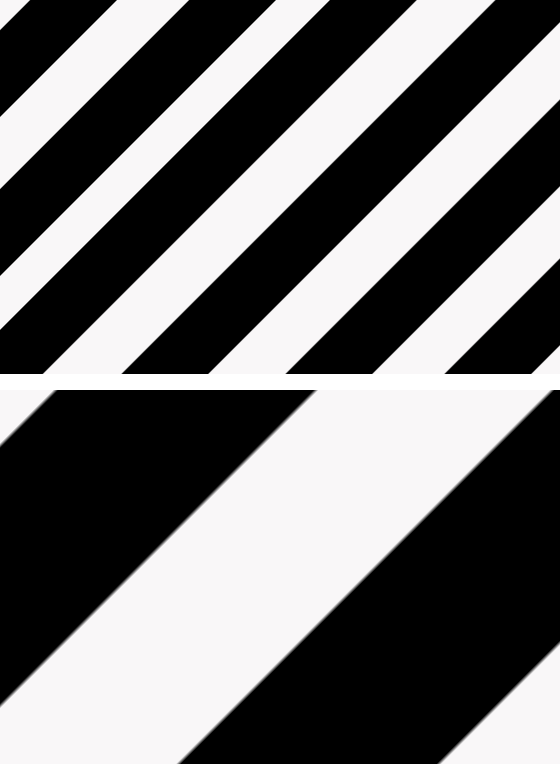
Top, the full canvas; bottom, a detail of the centre.
Write a WebGL 1 fragment shader that draws this pattern.

```glsl
precision highp float;

uniform vec2 u_resolution;

// Lengths are fractions of the canvas width, measured along x
#define STRIPE_WIDTH 0.155
#define GROUP_PERIOD 1.1237
#define STRIPE_CENTRES vec4(-0.7025, -0.4186, -0.1673, 0.1283)
#define EDGE_SOFTNESS 0.0022
#define INK vec3(0.0)
#define PAPER vec3(0.976, 0.969, 0.973)

// Signed distance to the nearest stripe of the repeating group of four
float stripeDistance(float across) {
  vec4 offset = mod(across - STRIPE_CENTRES + 0.5 * GROUP_PERIOD, GROUP_PERIOD);
  vec4 d = abs(offset - 0.5 * GROUP_PERIOD);
  float nearest = min(min(d.x, d.y), min(d.z, d.w));
  return (nearest - 0.5 * STRIPE_WIDTH) * sqrt(0.5);
}

void main() {
  vec2 p = (gl_FragCoord.xy - 0.5 * u_resolution) / u_resolution.x;

  // Stripes rise at 45 degrees, so x - y is constant along each one
  float d = stripeDistance(p.x - p.y);

  // Blend over at least one pixel
  float blend = max(EDGE_SOFTNESS, 1.0 / u_resolution.x);
  float paper = clamp(d / blend + 0.5, 0.0, 1.0);

  gl_FragColor = vec4(mix(INK, PAPER, paper), 1.0);
}
```
